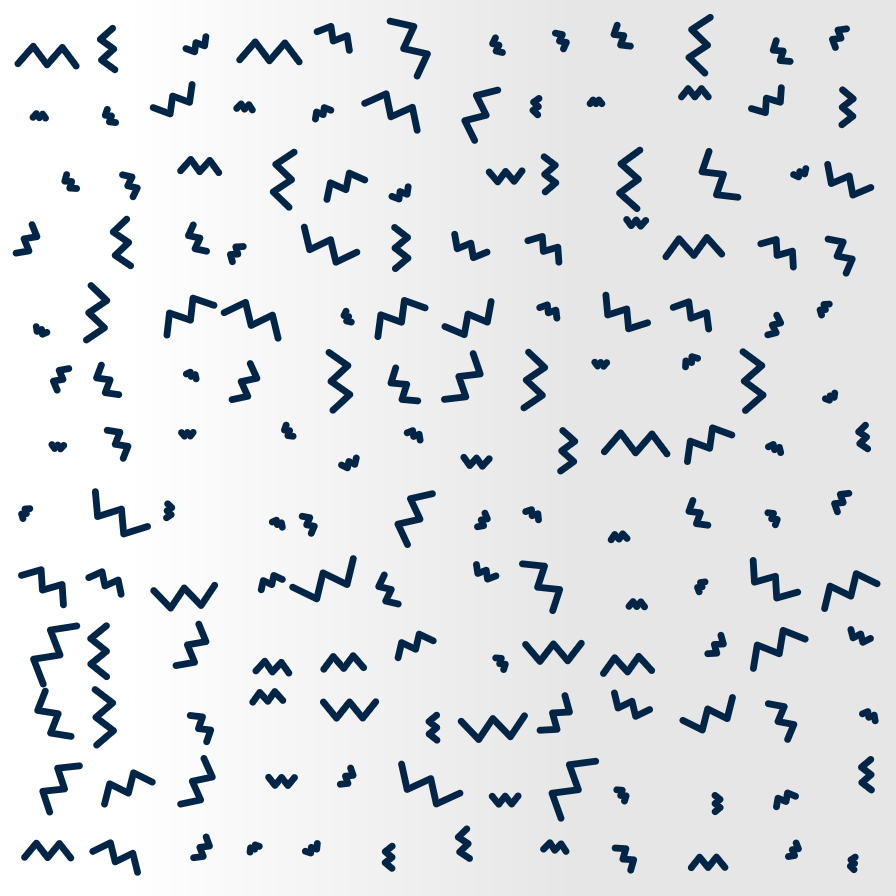
Write a Shadertoy shader that draws this pattern.

```glsl
const vec3  INK         = vec3(0.005, 0.145, 0.275);
const vec3  PAPER_LIGHT = vec3(1.0);
const vec3  PAPER_SHADE = vec3(0.902);
const vec2  FADE_RANGE  = vec2(0.14, 0.64);   // left and right end of the paper gradient
const vec2  GRID        = vec2(12.0, 13.0);   // zigzags across and up
const float MARGIN      = 0.012;              // empty border
const float STROKE      = 0.0038;             // half the line width
const float MIN_LENGTH  = 0.012;
const float MAX_LENGTH  = 0.075;
const float SIZE_BIAS   = 1.3;                // above 1 favours short zigzags
const float HEIGHT      = 0.31;               // zigzag height relative to its length
const float ROW_SHEAR   = 0.16;               // sideways drift of whole rows
const float GAP         = 0.003;              // free space kept around each zigzag
const float ANGLE_STEPS = 12.0;
const float ANGLE_NOISE = 0.2;
const float TAU         = 6.2831853;

// Integer hash: three values in 0..1 per cell and seed
vec3 hash3(vec2 cell, uint seed) {
    uvec3 v = uvec3(uvec2(ivec2(cell) + 64), seed) * 1664525u + 1013904223u;
    v.x += v.y * v.z; v.y += v.z * v.x; v.z += v.x * v.y;
    v ^= v >> 16u;
    v.x += v.y * v.z; v.y += v.z * v.x; v.z += v.x * v.y;
    return vec3(v >> 8u) / 16777216.0;
}

float segmentDistance(vec2 p, vec2 a, vec2 b) {
    vec2 ab = b - a;
    return length(p - a - ab * clamp(dot(p - a, ab) / dot(ab, ab), 0.0, 1.0));
}

// Four strokes joined into a W that is centred on the origin
float zigzagDistance(vec2 p, float len) {
    vec2 corner = 0.5 * len * vec2(-1.0, HEIGHT);
    float d = 1e3;
    for (int i = 0; i < 4; i++) {
        vec2 next = vec2(corner.x + 0.25 * len, -corner.y);
        d = min(d, segmentDistance(p, corner, next));
        corner = next;
    }
    return d - STROKE;
}

// Distance to the zigzag that belongs to one grid cell
float cellDistance(vec2 p, vec2 cell) {
    vec3 shape = hash3(cell, 1u);
    vec3 place = hash3(cell, 2u);
    float len = mix(MIN_LENGTH, MAX_LENGTH, pow(shape.x, SIZE_BIAS));
    float angle = TAU * floor(shape.y * ANGLE_STEPS) / ANGLE_STEPS
                + ANGLE_NOISE * (shape.z - 0.5);
    vec2 dir = vec2(cos(angle), sin(angle));

    // Rows drift sideways in the middle and stay fixed at both borders
    vec2 center = (cell + 0.5) / GRID;
    float drift = ROW_SHEAR * (hash3(vec2(0.0, cell.y), 3u).x - 0.5);
    center.x += drift * center.x * (1.0 - center.x);
    center = MARGIN + (1.0 - 2.0 * MARGIN) * center;

    // Jitter only as far as the rotated shape fits its cell
    vec2 halfSize = 0.5 * len * (abs(dir) + HEIGHT * abs(dir.yx)) + STROKE + GAP;
    vec2 slack = max(0.5 * (1.0 - 2.0 * MARGIN) / GRID - halfSize, 0.0);
    center += slack * (2.0 * place.xy - 1.0);

    vec2 q = p - center;
    return zigzagDistance(vec2(dot(q, dir), dot(q, vec2(-dir.y, dir.x))), len);
}

void mainImage(out vec4 fragColor, in vec2 fragCoord) {
    float pixel = 1.0 / min(iResolution.x, iResolution.y);
    vec2 uv = fragCoord * pixel;

    // Paper fading from left to right
    float fade = clamp((uv.x - FADE_RANGE.x) / (FADE_RANGE.y - FADE_RANGE.x), 0.0, 1.0);
    vec3 color = mix(PAPER_LIGHT, PAPER_SHADE, fade);

    // Nearest zigzag among the neighbouring cells
    vec2 home = floor((uv - MARGIN) / (1.0 - 2.0 * MARGIN) * GRID);
    float d = 1e3;
    for (int y = -1; y <= 1; y++) {
        for (int x = -1; x <= 1; x++) {
            vec2 cell = home + vec2(x, y);
            bool inside = all(greaterThanEqual(cell, vec2(0.0))) && all(lessThan(cell, GRID));
            if (inside) d = min(d, cellDistance(uv, cell));
        }
    }

    color = mix(color, INK, clamp(0.5 - d / pixel, 0.0, 1.0));
    fragColor = vec4(color, 1.0);
}
```
